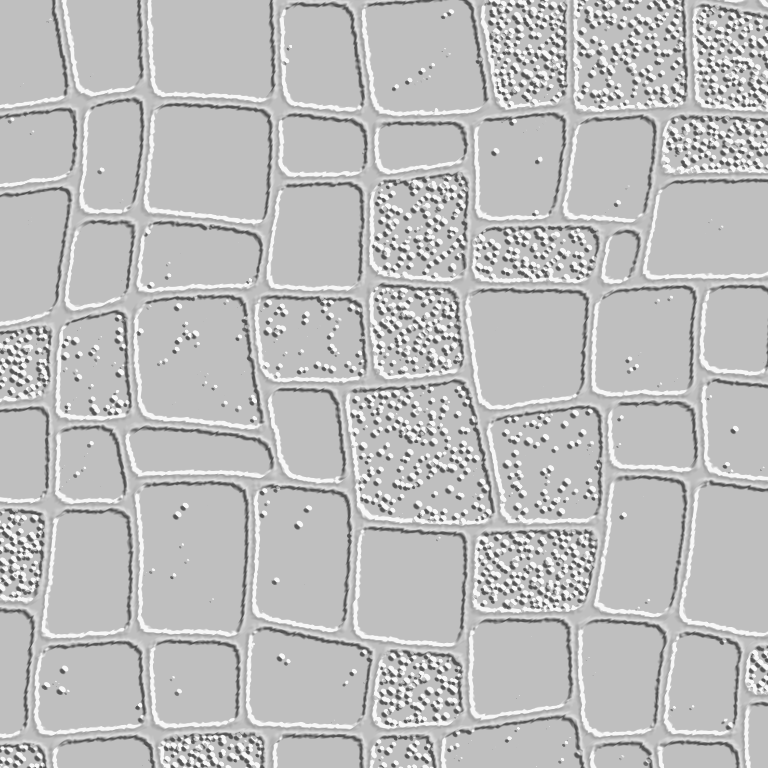
A WebGL 1 fragment shader for this texture map:

```glsl
precision highp float;
uniform vec2 u_resolution;

const float STONES = 7.4;        // stones across the canvas
const float GRAINS = 112.0;      // pit cells across the canvas
const float JOINT = 0.0068;      // half width of a mortar joint
const float BEVEL = 0.0042;      // width of the stone edge
const float LIGHT_STEP = 0.0018; // sampling offset of the relief light
const float FLAT_GRAY = 0.75;

float hash(vec2 p) {
  return fract(sin(dot(p, vec2(127.1, 311.7))) * 43758.545);
}

// 1 where the seam of a cell runs level, 0 where it stands upright
float isLevel(vec2 cell) {
  return 1.0 - mod(cell.x + cell.y, 2.0);
}

// Signed distance across the slightly tilted seam of a cell
float seam(vec2 cell, vec2 p) {
  vec2 q = p - cell;
  if (isLevel(cell) > 0.5) q = q.yx;
  float offset = mix(0.2, 0.8, hash(cell + 3.0));
  float tilt = 0.24 * (hash(cell + 41.0) - 0.5);
  return q.x - offset - tilt * (q.y - 0.5);
}

// Lattice corner that the stone around p belongs to
vec2 stoneAt(vec2 p) {
  vec2 cell = floor(p);
  float side = step(0.0, seam(cell, p));
  vec2 axis = mix(vec2(1.0, 0.0), vec2(0.0, 1.0), isLevel(cell));
  vec2 next = cell + axis * (2.0 * side - 1.0);
  return cell + axis * side + axis.yx * step(0.0, seam(next, p));
}

float smoothMin(float a, float b, float k) {
  float h = max(k - abs(a - b), 0.0) / k;
  return min(a, b) - 0.25 * h * h * k;
}

// Distance from p to the border of its stone, with rounded corners
float borderDistance(vec2 stone, vec2 p) {
  float turn = 2.0 * isLevel(stone) - 1.0;
  float a = smoothMin(seam(stone - 1.0, p),
                      turn * seam(stone - vec2(1.0, 0.0), p), 0.16);
  float b = smoothMin(-seam(stone, p),
                      -turn * seam(stone - vec2(0.0, 1.0), p), 0.16);
  return smoothMin(a, b, 0.16);
}

// Layered sines, about -1 to 1
float ripple(vec2 p) {
  float a = sin(p.x + 1.7 * sin(p.y * 0.8 + 1.0));
  float b = sin(p.y * 1.3 + 1.9 * sin(p.x * 0.7 + 2.0));
  return 0.6 * a * b + 0.4 * sin(1.9 * p.x - 1.6 * p.y + 2.0 * b);
}

// Cellular pits whose number and size grow with density
float pits(vec2 p, float density) {
  vec2 base = floor(p);
  float depth = 0.0;
  for (int y = -1; y <= 1; y++) {
    for (int x = -1; x <= 1; x++) {
      vec2 cell = base + vec2(float(x), float(y));
      vec2 center = cell + vec2(hash(cell), hash(cell + 19.0));
      float presence = smoothstep(0.0, 0.12, density - hash(cell + 57.0));
      float radius = presence * mix(0.34, 0.6, hash(cell + 83.0));
      vec2 d = p - center;
      float reach = length(vec2(d.x + 0.3 * d.y, d.y));
      float pit = 1.0 - smoothstep(radius * 0.4, radius + 0.01, reach);
      depth = max(depth, pit * presence);
    }
  }
  return depth;
}

// Share of pits: rough stones all over, others in patches and near edges
float pitDensity(vec2 stone, vec2 p, float edge) {
  float kind = hash(stone + 11.0);
  float patches = smoothstep(-0.1, 0.8, ripple(p * 34.0 + kind * 20.0));
  float rough = smoothstep(0.66, 0.95, kind);
  float rim = exp(-edge * 70.0);
  return rough * 0.85 + kind * (0.34 * patches + 0.2 * rim) - 0.03;
}

// Raised stones, a low mortar ridge and pitted faces
float height(vec2 p) {
  vec2 bend = 0.009 * sin(p.yx * vec2(13.0, 11.0) + vec2(0.5, 2.0));
  vec2 q = (p + bend) * STONES;
  vec2 stone = stoneAt(q);
  float edge = borderDistance(stone, q) / STONES;
  edge += 0.0013 * ripple(p * 260.0) + 0.0012 * ripple(p * 85.0);
  float face = smoothstep(JOINT - 0.5 * BEVEL, JOINT + 0.5 * BEVEL, edge);
  float ridge = 0.32 * (1.0 - smoothstep(0.0, JOINT, edge));
  float pit = pits(p * GRAINS, pitDensity(stone, p, edge));
  return face * (1.0 - 0.85 * pit) + ridge;
}

void main() {
  vec2 p = gl_FragCoord.xy / min(u_resolution.x, u_resolution.y);
  vec2 lightStep = vec2(LIGHT_STEP);
  float slope = height(p + lightStep) - height(p - lightStep);
  float gray = clamp(FLAT_GRAY + 0.5 * slope, 0.32, 0.97);
  gl_FragColor = vec4(vec3(gray), 1.0);
}
```
